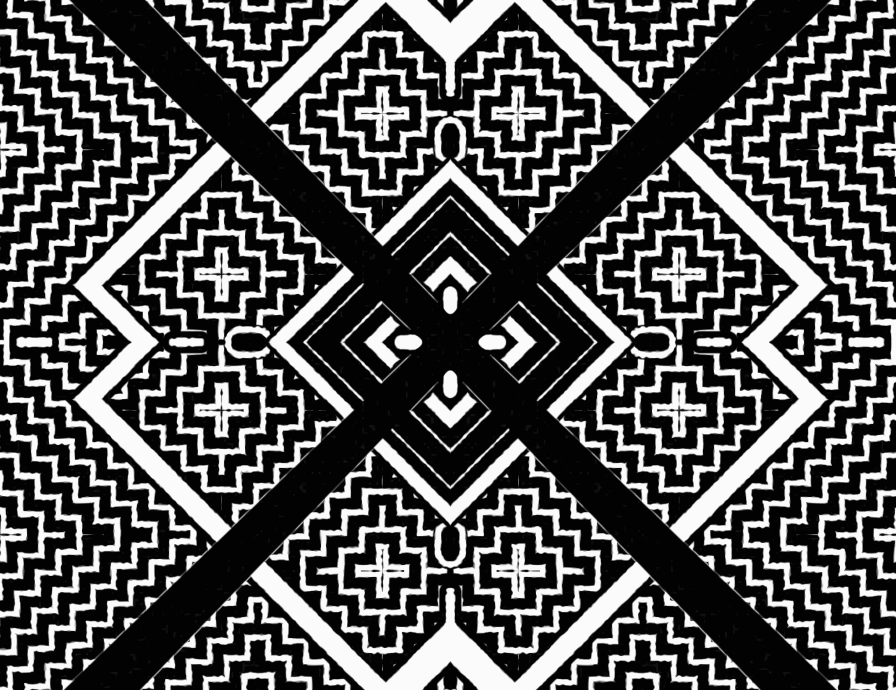
Reproduce this pattern procedurally as a Shadertoy shader.

```glsl
const vec2 CENTER = vec2(0.5026, 0.504);
const vec3 INK = vec3(0.008);
const vec3 CHALK = vec3(0.985);
const float SOFTNESS = 0.0016;
const float ROUGHNESS = 0.0028;
const float GRAIN_SCALE = 190.0;

// Diamond space: x = a + b (outward), y = a - b (away from the diagonals)
const vec2 INNER_CELL = vec2(0.430, 0.233);
const vec2 OUTER_CELL = vec2(0.932, 0.374);
const vec2 FRAME_OUTER = vec2(0.629, 0.463);
const vec2 FRAME_INNER = vec2(0.587, 0.423);
const float TOP_NOTCH = 0.400;
const float CORE_EDGE = 0.264;
const float CORE_BAND = 0.237;
const float RING_GAP = 0.050;
const float STEP_LENGTH = 0.060;
const float LINE_HALF = 0.0042;
const float DIAGONAL = 0.7071;

float hash(vec2 p) {
    p = fract(p * vec2(0.1031, 0.1137));
    p += dot(p, p.yx + 33.33);
    return fract((p.x + p.y) * p.x * 7.31);
}

float noise(vec2 p) {
    vec2 i = floor(p), f = fract(p);
    f = f * f * (3.0 - 2.0 * f);
    return mix(mix(hash(i), hash(i + vec2(1, 0)), f.x),
               mix(hash(i + vec2(0, 1)), hash(i + vec2(1, 1)), f.x), f.y);
}

float cover(float d) {
    float w = max(SOFTNESS, 0.8 / iResolution.y);
    return 1.0 - smoothstep(-w, w, d);
}

// Distance to the strip lo < x < hi in diamond space
float strip(float x, float lo, float hi) {
    return (abs(x - 0.5 * (lo + hi)) - 0.5 * (hi - lo)) * DIAGONAL;
}

float axisBar(vec2 ab, float from, float to) {
    return length(vec2(ab.x - clamp(ab.x, from, to), ab.y));
}

vec2 zigzag(vec2 x) {
    return (abs(fract(x / STEP_LENGTH) - 0.5) - 0.25) * STEP_LENGTH;
}

// Nested stepped outlines around a cell centre
float steppedRings(vec2 sd, vec2 cell) {
    vec2 q = sd - cell;
    vec2 r = abs(q) + zigzag(q).yx;
    float m = max(r.x, r.y);
    return abs(fract(m / RING_GAP) - 0.5) * RING_GAP * 0.5 - LINE_HALF;
}

void mainImage(out vec4 fragColor, in vec2 fragCoord) {
    vec2 p = abs(fragCoord - CENTER * iResolution.xy) / iResolution.y;
    bool upright = p.y > p.x;
    vec2 ab = vec2(max(p.x, p.y), min(p.x, p.y));
    vec2 sd = vec2(ab.x + ab.y, ab.x - ab.y);
    float grain = noise(p * GRAIN_SCALE) - 0.5;
    float rough = grain * ROUGHNESS;

    // Notched diamond frame
    vec2 inner = upright ? vec2(FRAME_INNER.x, TOP_NOTCH) : FRAME_INNER;
    vec2 toOuter = (sd - FRAME_OUTER) * DIAGONAL;
    vec2 toInner = (sd - inner) * DIAGONAL;
    float outerD = max(toOuter.x, toOuter.y);
    float innerD = max(toInner.x, toInner.y);
    float frame = max(outerD, -innerD);

    // Stepped fields inside and outside the frame
    vec2 cell = outerD < 0.0 ? INNER_CELL : OUTER_CELL;
    float light = cover(steppedRings(sd, cell) + rough);
    light *= 1.0 - cover(frame - 0.009);

    // Short marks and loops on the axes
    float bar = axisBar(ab, 0.362, 0.402);
    float outerBar = axisBar(ab, 0.584, 0.622);
    float loopD = axisBar(ab, 0.280, 0.304);
    light *= 1.0 - cover(min(bar, outerBar) - 0.016);
    light *= 1.0 - cover(loopD - 0.025);
    float marks = min(min(bar - 0.006, outerBar - 0.007), abs(loopD - 0.018) - 0.0045);
    light = max(light, cover(marks + rough));
    light = max(light, cover(frame + rough * 0.6));

    // Concentric diamonds at the core
    float core = strip(sd.x, CORE_BAND, CORE_EDGE);
    core = min(core, strip(sd.x, 0.209, 0.213));
    core = min(core, strip(sd.x, 0.155, 0.160));
    core = min(core, max(strip(sd.x, 0.099, 0.125), (0.049 - sd.y) * DIAGONAL));
    core = min(core, axisBar(ab, 0.052, 0.070) - 0.0105);
    float insideCore = cover((sd.x - CORE_EDGE) * DIAGONAL - 0.006);
    light = mix(light, cover(core + rough * 0.6), insideCore);

    // Dark diagonal bands with a worn pale rim
    float bandHalf = 0.037 + 0.018 * sd.x;
    float edge = (sd.y - bandHalf) * DIAGONAL;
    float worn = smoothstep(0.25, 0.6, noise(p * 65.0));
    float rim = cover(abs(edge - 0.001) - 0.0008) * mix(0.3, 0.8, worn);
    rim *= step(sd.x, 0.160) + step(CORE_EDGE, sd.x);
    light = max(light * (1.0 - cover(edge)), rim * step(0.075, sd.x));

    // Faint dust in the dark areas
    light = max(light, 0.07 * smoothstep(0.3, 0.5, grain) * worn);
    fragColor = vec4(mix(INK, CHALK, light), 1.0);
}
```
